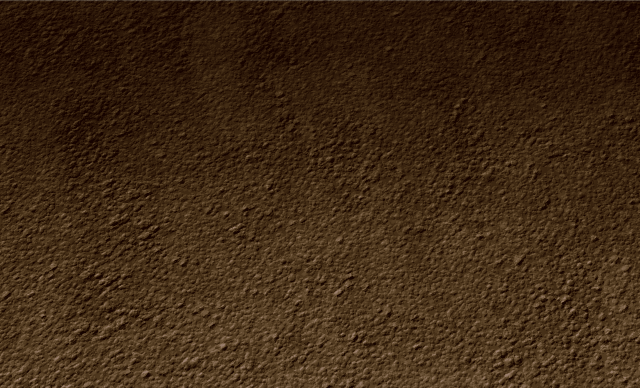
This texture is drawn by a WebGL 1 fragment shader. Its source:

```glsl
precision highp float;
// Dry brown soil: crumbly clods lit from the upper left, fading into shade at the top.
uniform vec2 u_resolution;

vec3 hash3(vec2 cell) {
  vec3 k = vec3(dot(cell, vec2(127.1, 311.7)),
                dot(cell, vec2(269.5, 183.3)),
                dot(cell, vec2(419.2, 371.9)));
  return fract(sin(k) * 43758.547);
}

// Height of angular clods, one per jittered cell; a low fill leaves bare gaps.
float clodHeight(vec2 p, float fill) {
  vec2 cell = floor(p);
  float height = 0.0;
  for (int j = -1; j <= 1; j++) {
    for (int i = -1; i <= 1; i++) {
      vec2 neighbour = cell + vec2(float(i), float(j));
      vec3 rnd = hash3(neighbour);
      vec2 d = p - neighbour - rnd.xy;
      // Squash and skew each clod, and blunt its corners a little differently
      d.x += (rnd.z - 0.5) * 1.1 * d.y;
      d.y *= 0.8 + 0.6 * rnd.x;
      float reach = mix(length(d), 0.8 * (abs(d.x) + abs(d.y)), rnd.y);
      float radius = mix(0.25, 0.8, fract(rnd.z * 7.3)) * step(rnd.z, fill) + 0.001;
      float dome = max(1.0 - reach * reach / (radius * radius), 0.0);
      height = max(height, radius * sqrt(dome));
    }
  }
  return height;
}

// Slope towards the light: positive on lit faces, negative in shadow.
float relief(vec2 p, float scale, float fill, float reach) {
  vec2 q = p * scale;
  return clodHeight(q, fill) - clodHeight(q + vec2(-0.65, 0.76) * reach, fill);
}

// Layered, turned and bent sines for broad irregular patches.
float patches(vec2 p) {
  float sum = 0.0;
  float weight = 0.5;
  for (int i = 0; i < 5; i++) {
    p = mat2(0.8, 0.6, -0.6, 0.8) * p * 1.7 + 2.3;
    p += 0.6 * sin(p.yx * 1.3 + 1.1);
    sum += weight * sin(p.x) * sin(p.y);
    weight *= 0.72;
  }
  return sum;
}

// Shadow brown through ochre to pale dust, driven by brightness.
vec3 soilColour(float tone) {
  float lift = tone - 0.13;
  return max(vec3(tone, 0.053 + 0.93 * lift, 0.014 + 0.4 * lift + 1.0 * lift * abs(lift)), 0.0);
}

void main() {
  vec2 p = gl_FragCoord.xy / u_resolution.y;
  vec2 uv = gl_FragCoord.xy / u_resolution;

  // Ground recedes: grains shrink towards the top
  vec2 ground = vec2((p.x - 0.83) * (1.0 + 0.22 * p.y) + 4.0, p.y + 0.2 * p.y * p.y);

  float dust = patches(ground * 3.2);
  float rough = smoothstep(-0.3, 0.7, patches(ground * 4.5 + 9.0));
  float mottle = patches(ground * 14.0 + 3.0);

  // Grain layers, from fine crumbs to scattered lumps
  float grain = 0.11 * relief(ground, 108.0, 0.75, 0.4);
  grain += 0.125 * relief(ground + 3.1, 70.0, 0.5, 0.34) * (0.6 + 0.8 * rough);
  grain += 0.11 * relief(ground + 7.7, 40.0, 0.22, 0.28) * (0.2 + 1.3 * rough);
  grain += 0.06 * (clodHeight(ground * 90.0 + 5.0, 0.5) - 0.25);

  // Sparse pebbles with pale tops and cast shadows
  vec2 stone = ground * 52.0 + 13.0;
  float pebble = clodHeight(stone, 0.08);
  float shadow = clodHeight(stone + vec2(-0.3, 0.36), 0.08);
  grain += 0.13 * pebble - 0.17 * max(shadow - pebble, 0.0);

  // Broad light: bright foreground, shaded top and sides
  float tone = 0.36 - 0.195 * smoothstep(-0.1, 1.05, uv.y);
  tone -= 0.09 * (uv.x - 0.52) * (uv.x - 0.52);
  tone += 0.034 * dust - 0.024 * (rough - 0.5) + 0.018 * mottle;
  tone += grain * mix(1.95, 0.85, smoothstep(0.15, 1.0, uv.y));

  vec3 colour = soilColour(clamp(tone, 0.085, 0.6));

  // Thin pale rim along the top edge
  float rim = smoothstep(0.9955, 0.9985, uv.y);
  colour = mix(colour, vec3(0.36, 0.31, 0.26) + grain, 0.75 * rim);

  gl_FragColor = vec4(colour, 1.0);
}
```
